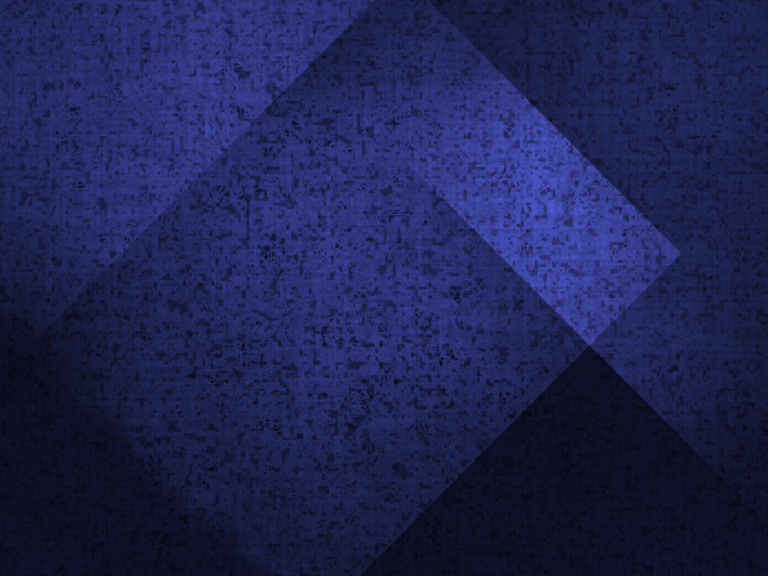
Give the GLSL for this background, as a Shadertoy shader.

```glsl
// Deep blue fibrous paper with overlapping diagonal panels and soft glows.

const vec3 BLUE_TINT = vec3(0.375, 0.425, 1.0);

// Panel borders along the two diagonals u = x + y and v = x - y
const float BAND_LOW = 1.424;
const float BAND_HIGH = 1.743;
const float LEFT_FOLD = -0.349;
const float RIGHT_FOLD = 0.623;
const float CORNER_FOLD = 0.455;

float hash(vec2 cell) {
    vec3 h = fract(cell.xyx * vec3(0.1031, 0.1030, 0.0973));
    h += dot(h, h.yzx + 33.33);
    return fract((h.x + h.y) * h.z);
}

float noise(vec2 p) {
    vec2 cell = floor(p);
    vec2 f = fract(p);
    f = f * f * (3.0 - 2.0 * f);
    float low = mix(hash(cell), hash(cell + vec2(1, 0)), f.x);
    float high = mix(hash(cell + vec2(0, 1)), hash(cell + vec2(1, 1)), f.x);
    return mix(low, high, f.y);
}

float cloud(vec2 p) {
    float sum = 0.0;
    float weight = 0.5;
    for (int i = 0; i < 4; i++) {
        sum += weight * noise(p);
        p = p * 2.03 + 19.7;
        weight *= 0.5;
    }
    return sum / 0.9375;
}

float edge(float d, float width) {
    return smoothstep(-width, width, d);
}

float glow(vec2 p, vec2 center, float radius) {
    vec2 d = (p - center) / radius;
    return exp(-dot(d, d));
}

// Web of thin curved threads; 0 in the gaps, 1 on a thread
float fibreWeb(vec2 p) {
    float web = 0.0;
    vec2 bend = 0.012 * vec2(noise(p * 24.0), noise(p * 24.0 + 51.3));
    for (int i = 0; i < 6; i++) {
        float angle = 0.53 * float(i) + 0.1;
        vec2 along = vec2(cos(angle), sin(angle));
        vec2 q = p + bend;
        q = vec2(dot(q, along), dot(q, vec2(-along.y, along.x)));
        float n = noise(q * vec2(24.0, 115.0) + 37.0 * float(i) + 200.0);
        float ridge = 1.0 - abs(2.0 * n - 1.0);
        web = max(web, smoothstep(0.45, 1.0, ridge));
    }
    return web;
}

// Horizontal and vertical streaks, centred on zero
float weave(vec2 p) {
    return noise(p * vec2(14.0, 170.0)) + noise(p * vec2(170.0, 14.0) + 71.0) - 1.0;
}

// Brightness of the smooth panels beneath the fibres
float panelTone(vec2 p, float pixel) {
    float u = p.x + p.y;
    float v = p.x - p.y;
    float w = 1.2 * pixel;

    float leftTone = 0.24 + 0.25 * glow(p, vec2(0.40, 0.80), 0.42);
    float middleTone = 0.20 + 0.26 * glow(p, vec2(0.62, 0.62), 0.42)
                     - 0.09 * glow(p, vec2(0.57, 0.90), 0.13);
    float bandTone = 0.28 + 0.36 * glow(p, vec2(0.90, 0.63), 0.36);
    float rightTone = 0.22 * mix(0.75, 1.0, smoothstep(0.2, 0.7, p.y))
                    + 0.10 * glow(p, vec2(1.15, 0.85), 0.30)
                    + 0.16 * glow(p, vec2(1.08, 0.38), 0.20);
    float lowerTone = 0.13 + 0.02 * glow(p, vec2(1.15, 0.05), 0.25);

    float pastFold = edge(v - RIGHT_FOLD, w);
    float inBand = edge(u - BAND_LOW, w);

    // Central sheet and the bright band, which fades toward the top
    float tone = mix(middleTone, bandTone, inBand * smoothstep(-0.22, 0.12, v));
    tone = mix(leftTone, tone, edge(v - LEFT_FOLD, w));

    // Right side, lower triangle and its thin lit rim
    tone = mix(tone, mix(lowerTone, rightTone, inBand), pastFold);
    tone = mix(tone, rightTone, edge(u - BAND_HIGH, w));
    float rim = 1.0 - smoothstep(0.0, 2.0 * w, abs(v - RIGHT_FOLD));
    tone += 0.05 * rim * (1.0 - inBand) * smoothstep(0.45, 0.05, p.y);

    // Ragged shadow in the lower left corner
    float ragged = CORNER_FOLD + 0.07 * (cloud(p * 30.0) - 0.5);
    float corner = 1.0 - edge(u - ragged, 0.05);
    tone *= 1.0 - 0.35 * glow(p, vec2(0.0, 0.36), 0.19);
    return mix(tone, 0.125, 0.85 * corner);
}

void mainImage(out vec4 fragColor, in vec2 fragCoord) {
    vec2 p = fragCoord / iResolution.y;
    float tone = panelTone(p, 1.0 / iResolution.y);

    // Fibres wear deepest around the centre and left of it
    float wear = 0.35 + 0.30 * glow(p, vec2(0.55, 0.38), 0.40);
    wear *= 0.5 + cloud(p * 9.0);
    float texture01 = mix(1.0, 1.2 * fibreWeb(p), wear);
    float specks = smoothstep(0.66, 0.86, noise(p * 130.0 + 11.0));
    texture01 *= 1.0 - 0.35 * specks * (0.4 + wear);
    texture01 *= 1.0 + 0.16 * weave(p) + 0.14 * (noise(p * 260.0) - 0.5);
    texture01 *= 0.90 + 0.24 * cloud(p * 5.0 + 8.0);

    fragColor = vec4(BLUE_TINT * tone * texture01, 1.0);
}
```
